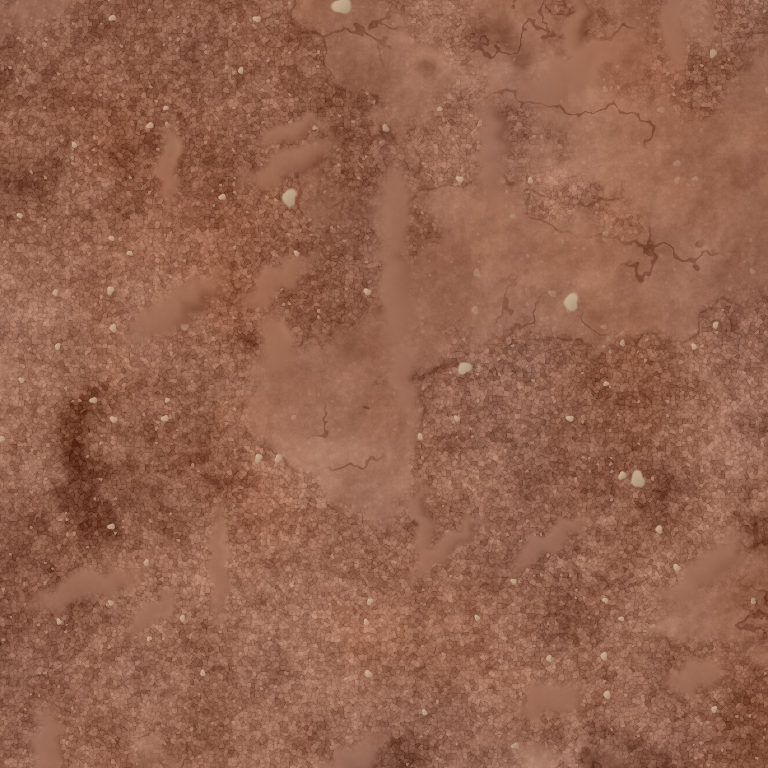
Write a Shadertoy shader that draws this texture.

```glsl
// Dry red earth: gritty soil, smooth clay patches, cracks, pale pebbles and soft smears.

float hash(vec2 p) {
    return fract(sin(dot(p, vec2(127.1, 311.7))) * 43758.5453);
}

vec2 hash2(vec2 p) {
    return vec2(hash(p), hash(p + 57.3));
}

float noise(vec2 p) {
    vec2 i = floor(p), f = fract(p);
    f = f * f * (3.0 - 2.0 * f);
    return mix(mix(hash(i), hash(i + vec2(1, 0)), f.x),
               mix(hash(i + vec2(0, 1)), hash(i + vec2(1, 1)), f.x), f.y);
}

float fbm(vec2 p) {
    float sum = 0.0, amp = 0.5;
    for (int i = 0; i < 5; i++) {
        sum += amp * noise(p);
        p = mat2(0.8, 0.6, -0.6, 0.8) * p * 2.03 + 17.0;
        amp *= 0.5;
    }
    return sum / 0.97;
}

// Tone of packed grains: random per cell, darker in the gaps
float grains(vec2 p) {
    vec2 cell = floor(p), nearestId = cell;
    float nearest = 8.0, second = 8.0;
    for (int y = -1; y <= 1; y++)
    for (int x = -1; x <= 1; x++) {
        vec2 id = cell + vec2(x, y);
        float d = length(id + hash2(id) - p);
        if (d < nearest) { second = nearest; nearest = d; nearestId = id; }
        else second = min(second, d);
    }
    float gap = 1.0 - smoothstep(0.0, 0.3, second - nearest);
    return hash(nearestId + 9.1) - 0.45 - 0.5 * gap;
}

// Scattered pebbles: x is coverage, y is shading across the stone
vec2 pebbles(vec2 p, float chance, float radius) {
    vec2 id = floor(p);
    vec2 q = fract(p) - 0.35 - 0.3 * hash2(id + 3.7);
    float seed = hash(id + 21.0);
    float angle = atan(q.y, q.x) + seed * 6.28;
    float r = radius * (0.6 + 0.4 * seed) * (1.0 + 0.16 * sin(angle * 2.0) + 0.12 * sin(angle * 3.0 + seed * 9.0));
    float cover = 1.0 - smoothstep(r * 0.7, r * 1.1, length(q));
    return vec2(cover * step(hash(id + 5.5), chance), (q.y - q.x) / radius);
}

// Thin broken cracks along the contour of a noise field
float cracks(vec2 p, float width) {
    float line = abs(fbm(p) - 0.5);
    return (1.0 - smoothstep(width * 0.3, width, line)) * smoothstep(0.5, 0.66, noise(p * 0.9 + 40.0));
}

void mainImage(out vec4 fragColor, in vec2 fragCoord) {
    vec2 uv = fragCoord / iResolution.y;
    vec2 warped = uv + 0.05 * (vec2(fbm(uv * 7.0), fbm(uv * 7.0 + 31.0)) - 0.5);

    // Where the ground is smooth clay rather than grit
    float field = fbm(warped * 4.5 + 3.0) + 0.12 * (fbm(uv * 30.0) - 0.5);
    float clay = smoothstep(0.5, 0.6, field);

    // Broad stains and low relief lit from the upper left
    float tone = 0.18 * (fbm(uv * 5.0 + 70.0) - 0.5) + 0.14 * (fbm(uv * 22.0 + 12.0) - 0.5);
    float relief = fbm(warped * 16.0) - fbm(warped * 16.0 + vec2(-0.09, 0.09));
    tone += 0.24 * relief + 0.035 * clay;

    // Grit in two sizes, faint on the clay
    float grit = 0.115 * grains(uv * 165.0) + 0.065 * grains(uv * 85.0 + 8.0);
    grit += 0.06 * (noise(uv * 300.0) - 0.5);
    tone += (grit + 0.012) * mix(1.0, 0.25, clay);

    // Cracks and dark, flaky clay rims
    float crack = cracks(warped * 11.0 + 5.0, 0.018) * (0.4 + 0.6 * clay);
    float rim = (1.0 - smoothstep(0.0, 0.014, abs(field - 0.54))) * smoothstep(0.5, 0.7, noise(uv * 14.0));
    tone -= 0.11 * crack + 0.07 * rim;
    tone -= 0.13 * smoothstep(0.64, 0.82, fbm(warped * 9.0 + 90.0));

    // Blurred smears with frayed edges, upright or slanting
    float smearCover = 0.0;
    for (int i = 0; i < 24; i++) {
        vec2 seed = vec2(float(i) * 1.7, 4.3);
        float angle = hash(seed + 2.0) < 0.55 ? 0.3 + 0.5 * hash(seed + 6.0) : 1.57;
        vec2 q = mat2(cos(angle), -sin(angle), sin(angle), cos(angle)) * (uv - hash2(seed));
        q.y += 0.018 * (noise(vec2(q.x * 70.0, float(i))) - 0.5);
        q /= vec2(0.045 + 0.05 * hash(seed + 8.0), 0.014 + 0.016 * hash(seed + 11.0));
        float cover = 1.0 - smoothstep(0.45, 1.15, length(q));
        float spot = exp(-5.0 * dot(q - vec2(0.4, -0.6), q - vec2(0.4, -0.6)));
        float smear = 0.035 + 0.03 * q.y + spot * (0.2 * hash(seed + 14.0) - 0.12);
        tone = mix(tone, smear, 0.92 * cover);
        smearCover = max(smearCover, cover);
    }

    // Soil colour, drifting between greyish and orange
    vec3 color = vec3(0.582, 0.392, 0.307) + tone * vec3(1.0, 0.96, 0.91);
    color += (fbm(uv * 6.0 + 50.0) - 0.5) * vec3(0.05, -0.01, -0.05);

    // Pale pebbles, from specks to a few larger stones
    vec2 specks = pebbles(uv * 110.0, 0.055, 0.3);
    vec2 small = pebbles(uv * 42.0 + 0.4, 0.045, 0.24);
    vec2 large = pebbles(uv * 13.0 + 0.7, 0.035, 0.19);
    float exposed = (1.0 - smearCover) * (1.0 - 0.6 * clay);
    color = mix(color, vec3(0.72, 0.57, 0.47), 0.75 * specks.x * exposed);
    color = mix(color, vec3(0.76, 0.65, 0.54) + 0.07 * small.y, 0.9 * small.x * exposed);
    color = mix(color, vec3(0.75, 0.66, 0.55) + 0.06 * large.y, 0.9 * large.x * (1.0 - smearCover));

    fragColor = vec4(color, 1.0);
}
```
